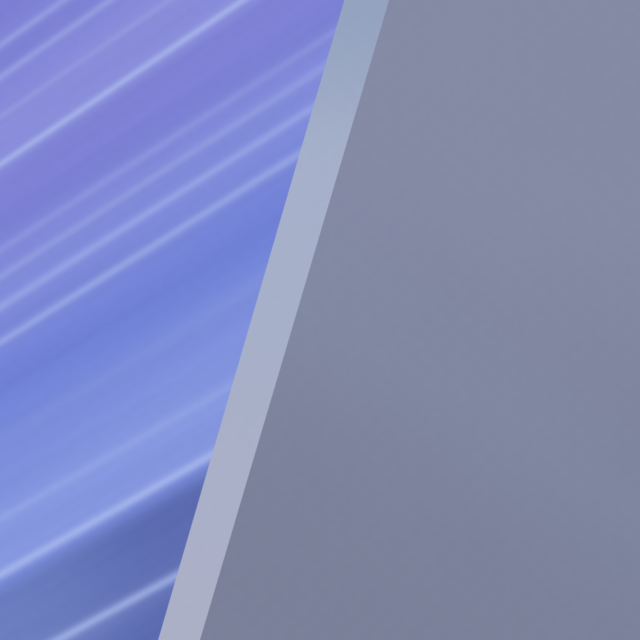
Reproduce this background procedurally as a three.js fragment shader.

```glsl
varying vec2 vUv;

// Soft ridge: a narrow core inside a faint wider halo
float streak(float v, float centre, float width) {
  float d = (v - centre) / width;
  return 0.8 * exp(-d * d) + 0.2 * exp(-d * d * 0.1);
}

float layeredSines(vec2 p) {
  float sum = 0.0;
  float weight = 0.5;
  for (int i = 0; i < 4; i++) {
    sum += weight * sin(p.x + 1.7 * sin(p.y));
    p = mat2(1.6, 1.2, -1.2, 1.6) * p + 2.3;
    weight *= 0.55;
  }
  return sum;
}

// Blue sheet crossed by a slightly spreading fan of light streaks
vec3 blueSheet(vec2 p) {
  float v = (p.y - 0.55 * p.x) / (1.0 + 0.17 * p.x);

  vec3 color = mix(vec3(0.44, 0.51, 0.84), vec3(0.49, 0.50, 0.83), smoothstep(0.35, 0.7, v));
  float lowGlow = smoothstep(0.07, 0.13, v) * (1.0 - smoothstep(0.17, 0.40, v));
  color = mix(color, vec3(0.53, 0.60, 0.88), 0.85 * lowGlow);
  color = mix(color, vec3(0.55, 0.56, 0.86), 0.8 * exp(-pow((v - 0.80) / 0.065, 2.0)));
  color = mix(color, vec3(0.51, 0.56, 0.86), 0.55 * exp(-pow((v - 0.54) / 0.06, 2.0)));

  // Shadow between the lowest streaks, deeper toward the strip
  vec3 shadow = mix(vec3(0.42, 0.49, 0.75), vec3(0.36, 0.42, 0.69), smoothstep(0.0, 0.28, p.x));
  color = mix(color, shadow, 1.0 - smoothstep(0.055, 0.105, v));

  // Three groups of streaks with gradually changing spacing
  float light = 0.0;
  for (int i = 0; i < 4; i++) {
    float k = float(i);
    float first = 1.0 - step(0.5, k);
    light += streak(v, 0.743 + 0.08 * k - 0.006 * k * k, 0.007)
           * (0.22 + 0.5 * first + 0.2 * step(1.5, k));
    light += streak(v, 0.609 - 0.038 * k - 0.0033 * k * k, 0.008) * (0.25 + 0.09 * k);
    light += streak(v, -0.049 + 0.1828 * k - 0.0322 * k * k, 0.0085)
           * (k < 1.5 ? 0.7 : 0.25) * step(k, 2.5);
  }
  light += 0.12 * streak(v, 0.31, 0.018);
  color = mix(color, vec3(0.68, 0.74, 0.93), min(light, 0.9));

  // Fine striations along the fan
  return color + 0.010 * layeredSines(vec2(v * 75.0, p.x * 3.0));
}

// Pale strip, cooler at its upper end
vec3 paleStrip(vec2 p) {
  vec3 color = mix(vec3(0.67, 0.69, 0.78), vec3(0.65, 0.69, 0.79), smoothstep(0.0, 0.7, p.y));
  return mix(color, vec3(0.58, 0.64, 0.75), smoothstep(0.72, 1.0, p.y));
}

// Grey panel with a faint cool diagonal sheen
vec3 greyPanel(vec2 p) {
  vec3 color = mix(vec3(0.485, 0.505, 0.605), vec3(0.52, 0.54, 0.645), smoothstep(0.1, 0.75, p.y));
  float sheen = exp(-pow((p.y - 0.90 + 0.70 * p.x) / 0.15, 2.0));
  color = mix(color, vec3(0.50, 0.54, 0.64), 0.6 * sheen);
  return color + 0.003 * layeredSines(p * 9.0);
}

void main() {
  float stripLeft = mix(0.247, 0.538, vUv.y);
  float stripRight = mix(0.3125, 0.608, vUv.y);

  vec3 color = blueSheet(vUv);
  color = mix(color, paleStrip(vUv), smoothstep(-0.0015, 0.0015, vUv.x - stripLeft));
  color = mix(color, greyPanel(vUv), smoothstep(-0.0015, 0.0015, vUv.x - stripRight));

  // Gentle surface grain
  color += 0.003 * layeredSines(vUv * 160.0);
  gl_FragColor = vec4(color, 1.0);
}
```
